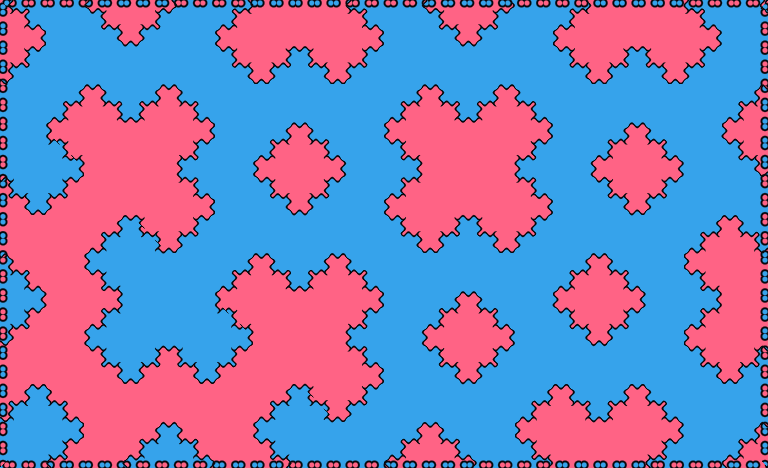
A Shadertoy shader for this pattern:

```glsl
const float PI = 3.14159265;

float roundedBox(vec2 p, vec2 halfSize) {
    vec2 d = p - halfSize + 0.45;
    return length(max(d, 0.0)) + min(max(d.x, d.y), 0.0) - 0.45;
}

// Small ripple that pushes every straight edge in and out
vec2 ripple(vec2 p) {
    return 0.36 * cos(PI * p.yx);
}

// Stepped diamond made of three overlapping boxes
float diamond(vec2 p) {
    vec2 q = abs(p) + ripple(p);
    float tips = min(roundedBox(q, vec2(2.0, 8.0)), roundedBox(q, vec2(8.0, 2.0)));
    return min(tips, roundedBox(q, vec2(5.0)));
}

// Four diamonds joined by a filled middle
float cross4(vec2 p) {
    vec2 d = abs(p) - 7.0;
    vec2 q = d + ripple(d);
    return min(diamond(d), max(q.x, q.y) - 2.0);
}

// Checkerboard of crosses and diamonds
float lattice(vec2 p) {
    vec2 cell = round(p / 31.0);
    vec2 local = p - 31.0 * cell;
    return mod(cell.x + cell.y, 2.0) < 0.5 ? cross4(local) : diamond(local);
}

// Three shifted domains that interlock along diagonals
float domains(vec2 p) {
    if (p.y - p.x > 15.5) return -lattice(p - vec2(31.0, 55.0));
    if (p.x + p.y > 156.5) return lattice(p - vec2(110.0, 86.0));
    return lattice(p - vec2(24.0, 31.0));
}

// Row of two-lobed beads along the canvas rim
float rimBeads(vec2 p, vec2 size) {
    vec2 edge = min(p, size - p);
    float along = edge.x < edge.y ? p.y : p.x;
    float lobe = abs(mod(along, 3.5) - 1.75) - 0.5;
    return length(vec2(lobe, min(edge.x, edge.y) - 0.55)) - 0.65;
}

void mainImage(out vec4 fragColor, in vec2 fragCoord) {
    float pixel = 141.0 / iResolution.x;
    vec2 size = iResolution.xy * pixel;
    vec2 p = vec2(fragCoord.x, iResolution.y - fragCoord.y) * pixel;

    // Beads swap the colour beneath them
    float shape = domains(p);
    float beads = rimBeads(p, size);
    float d = 0.85 * max(min(shape, beads), -max(shape, beads));

    // Flat fills and a thin dark outline
    vec3 blue = vec3(0.21, 0.64, 0.92);
    vec3 pink = vec3(1.0, 0.39, 0.52);
    vec3 color = mix(pink, blue, clamp(d / pixel + 0.5, 0.0, 1.0));
    float outline = clamp((0.15 - abs(d)) / pixel + 0.5, 0.0, 1.0);
    fragColor = vec4(mix(color, vec3(0.03, 0.03, 0.05), outline), 1.0);
}
```
